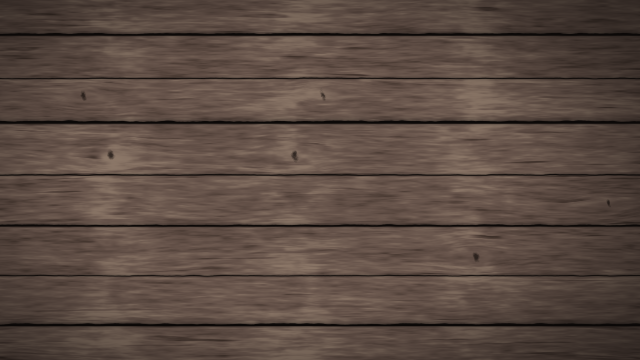
A Shadertoy shader for this texture:

```glsl
// Eight weathered horizontal planks separated by ragged dark gaps.
// Stretched noise forms the grain, which bends around scattered knots;
// pale worn patches and a soft vignette vary the tone along each plank.

#define GAP_COUNT 7
#define KNOT_COUNT 6
#define GRAIN_FINE 150.0
#define GRAIN_BROAD 38.0
#define GRAIN_CONTRAST 0.62
#define FIBRE_CONTRAST 0.20
#define PATCH_SPACING 0.507
#define PATCH_STRENGTH 0.24
#define GAP_ROUGHNESS 0.0032
#define VIGNETTE 0.53

const vec3 GAP_COLOR = vec3(0.045, 0.032, 0.026);
const vec3 DARK_WOOD = vec3(0.215, 0.165, 0.138);
const vec3 MID_WOOD = vec3(0.400, 0.325, 0.290);
const vec3 PALE_WOOD = vec3(0.545, 0.465, 0.405);

// Gap height, half width and darkness, in canvas heights
const vec3 GAPS[GAP_COUNT] = vec3[](
    vec3(0.097, 0.0030, 1.0), vec3(0.234, 0.0010, 0.8), vec3(0.373, 0.0021, 1.0),
    vec3(0.514, 0.0012, 0.9), vec3(0.660, 0.0032, 1.0), vec3(0.782, 0.0010, 0.85),
    vec3(0.904, 0.0027, 1.0));

// Knot centre and radius
const vec3 KNOTS[KNOT_COUNT] = vec3[](
    vec3(0.308, 0.569, 0.014), vec3(0.819, 0.569, 0.014),
    vec3(1.322, 0.287, 0.014), vec3(0.231, 0.736, 0.012),
    vec3(0.898, 0.736, 0.012), vec3(1.690, 0.435, 0.009));

float hash(vec2 p) {
    vec3 q = fract(p.xyx * 0.1031);
    q += dot(q, q.yzx + 33.33);
    return fract((q.x + q.y) * q.z);
}

float noise(vec2 p) {
    vec2 cell = floor(p), f = fract(p);
    f = f * f * (3.0 - 2.0 * f);
    return mix(mix(hash(cell), hash(cell + vec2(1, 0)), f.x),
               mix(hash(cell + vec2(0, 1)), hash(cell + vec2(1, 1)), f.x), f.y);
}

float fbm(vec2 p) {
    float sum = 0.0, weight = 0.5;
    for (int i = 0; i < 4; i++) {
        sum += weight * noise(p);
        p = p * 2.03 + 17.0;
        weight *= 0.5;
    }
    return sum / 0.9375;
}

void mainImage(out vec4 fragColor, in vec2 fragCoord) {
    vec2 uv = fragCoord / iResolution.xy;
    vec2 p = fragCoord / iResolution.y;
    float pixel = 1.0 / iResolution.y;

    // Planks, ragged gaps, shaded edges and bright worn rims
    float plank = 0.0, gap = 0.0, edgeShade = 0.0, rim = 0.0;
    for (int i = 0; i < GAP_COUNT; i++) {
        float rough = fbm(vec2(p.x * 26.0, float(i) * 9.0)) - 0.5;
        float offset = p.y - GAPS[i].x - rough * GAP_ROUGHNESS;
        float halfWidth = GAPS[i].y * (1.0 + 0.9 * rough);
        float d = abs(offset) - halfWidth;
        plank += step(0.0, offset);
        float cover = 1.0 - smoothstep(-0.5 * pixel, 0.5 * pixel + 0.0004, d);
        gap = max(gap, cover * GAPS[i].z);
        float reach = 0.001 + (offset > 0.0 ? 1.7 : 0.8) * GAPS[i].y;
        edgeShade += exp(-max(d, 0.0) / reach);
        rim += exp(-pow((offset + halfWidth + 0.006) / 0.003, 2.0));
    }
    float seed = hash(vec2(plank, 4.7));

    // Knots push the grain apart and leave dark cores
    float grainY = p.y, core = 0.0, halo = 0.0;
    for (int i = 0; i < KNOT_COUNT; i++) {
        vec2 d = p - KNOTS[i].xy;
        float r = KNOTS[i].z;
        vec2 spread = d / (r * vec2(7.0, 3.0));
        float bend = exp(-dot(spread, spread));
        grainY -= 0.6 * d.y * bend;
        halo += bend;
        d.x += 0.25 * d.y;
        float ring = length(d / vec2(0.65, 1.1)) + 0.016 * (fbm(p * 90.0) - 0.5);
        core = max(core, 1.0 - smoothstep(0.1 * r, 1.25 * r, ring));
    }

    // Grain: broad streaks, fine streaks, short fibres and thin cracks
    grainY += 0.014 * (noise(vec2(p.x * 3.2, p.y * 7.0 + plank * 11.0)) - 0.5);
    grainY += 0.003 * (noise(vec2(p.x * 16.0, p.y * 30.0)) - 0.5);
    vec2 shift = vec2(plank * 7.3, plank * 3.1);
    float broad = fbm(vec2(p.x * 2.5, grainY * GRAIN_BROAD) + shift);
    float fine = fbm(vec2(p.x * 15.0, grainY * GRAIN_FINE) + shift);
    float fibre = noise(vec2(p.x * 34.0, grainY * 210.0) + shift) - 0.5;
    float crackField = noise(vec2(p.x * 6.5, grainY * 135.0) + shift * 2.0);
    float crack = smoothstep(0.74, 0.92, crackField) * smoothstep(0.38, 0.62, broad);

    // Worn pale patches recur along the planks
    float patchX = (fract((p.x - 0.308) / PATCH_SPACING + 0.5) - 0.5) * PATCH_SPACING;
    float worn = exp(-pow(patchX / 0.12, 2.0)) * (1.0 - smoothstep(1.38, 1.55, p.x));
    worn *= smoothstep(0.3, 0.66, fbm(p * vec2(11.0, 22.0) + shift));

    float tone = 0.51 + GRAIN_CONTRAST * (0.6 * (broad - 0.5) + 0.7 * (fine - 0.5));
    tone += FIBRE_CONTRAST * fibre + PATCH_STRENGTH * worn;
    tone += 0.07 * (seed - 0.5) + 0.04 * halo - 0.25 * crack;
    tone += 0.13 * rim * noise(vec2(p.x * 14.0, plank));
    tone = clamp(tone, 0.0, 1.0);

    vec3 color = mix(DARK_WOOD, MID_WOOD, smoothstep(0.0, 0.55, tone));
    color = mix(color, PALE_WOOD, smoothstep(0.45, 0.95, tone));
    color = mix(color, DARK_WOOD * 0.65, 0.85 * core);
    color *= 1.0 - 0.4 * min(edgeShade, 1.0);

    // Vignette is heaviest at the right edge and the corners
    float fall = length((uv - vec2(0.45, 0.5)) * vec2(1.3, 1.25));
    color *= 1.0 - VIGNETTE * smoothstep(0.38, 1.0, fall);
    color = mix(color, GAP_COLOR, gap);
    fragColor = vec4(color, 1.0);
}
```
